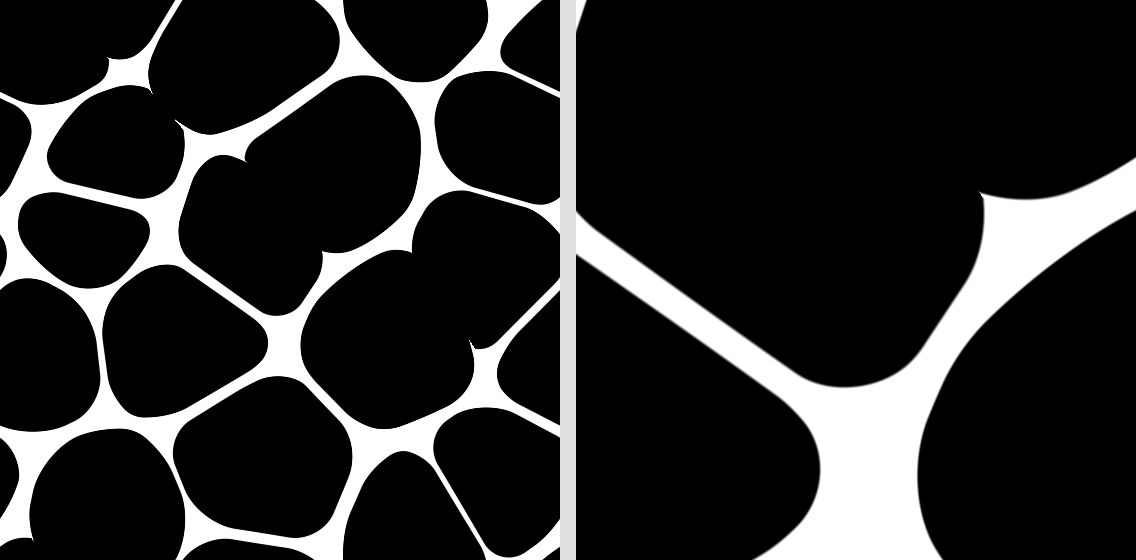
Left: the whole. Right: its middle third, enlarged.
This pattern is drawn by a three.js fragment shader. Its source:

```glsl
// White web of straight cell walls with filleted corners on black, tiling both ways.
// A strongly jittered lattice on the torus gives Voronoi cells; overlapping wall margins
// add up to round the corners, and a few open walls leave only pointed stubs.

varying vec2 vUv;

const vec3 CELL_COLOR = vec3(0.0);
const vec3 WALL_COLOR = vec3(1.0);
const float SITE_COUNT = 15.0;
const float LATTICE_STEP = 4.0;     // (1,4) and (4,1) make a near hexagonal lattice
const float JITTER = 0.24;
const float FILLET_RADIUS = 0.056;
const float HALF_WIDTH = 0.0088;
const float WIDTH_SPREAD = 0.0110;
const float WIDTH_TAPER = 0.0050;
const float TAPER_REPEATS = 3.0;
const float OPEN_WALL = -0.0140;    // below zero: the wall fades between its ends
const float EDGE_SOFTNESS = 0.0012;

vec2 hash22(vec2 p) {
  vec2 q = vec2(dot(p, vec2(127.1, 311.7)), dot(p, vec2(269.5, 183.3)));
  return fract(sin(q) * 43758.547);
}

// Shortest offset on the unit torus
vec2 wrapOffset(vec2 v) {
  return v - floor(v + 0.5);
}

float cornerSlope(vec2 cell, vec2 corner, vec2 local, float period) {
  vec2 gradient = hash22(mod(cell + corner, period) + 7.0) * 2.0 - 1.0;
  return dot(gradient, local - corner);
}

// Gradient noise that repeats after a whole number of cells
float gradientNoise(vec2 p, float period) {
  vec2 cell = floor(p);
  vec2 f = fract(p);
  vec2 u = f * f * f * (f * (f * 6.0 - 15.0) + 10.0);
  float low = mix(cornerSlope(cell, vec2(0.0, 0.0), f, period),
                  cornerSlope(cell, vec2(1.0, 0.0), f, period), u.x);
  float high = mix(cornerSlope(cell, vec2(0.0, 1.0), f, period),
                   cornerSlope(cell, vec2(1.0, 1.0), f, period), u.x);
  return mix(low, high, u.y);
}

vec2 sitePosition(float id, float jitter) {
  vec2 lattice = fract(vec2(id, id * LATTICE_STEP) / SITE_COUNT);
  return lattice + jitter * (hash22(vec2(id, 5.3)) - 0.5);
}

// Half width of the wall shared by two sites, the same from both sides
float wallHalfWidth(float idA, float idB, float taper) {
  float low = min(idA, idB);
  float gap = abs(idA - idB);
  bool isOpen = abs(gap - LATTICE_STEP) < 0.5 && mod(low + 0.5, 3.0) < 1.0;
  float spread = WIDTH_SPREAD * (hash22(vec2(low, low + gap)).x - 0.5);
  return isOpen ? OPEN_WALL : max(HALF_WIDTH + spread + taper, 0.003);
}

float nearestSite(vec2 p, float jitter) {
  float nearestId = 0.0;
  float nearest = 10.0;
  for (float id = 0.0; id < SITE_COUNT; id += 1.0) {
    vec2 offset = wrapOffset(sitePosition(id, jitter) - p);
    float squared = dot(offset, offset);
    if (squared < nearest) {
      nearest = squared;
      nearestId = id;
    }
  }
  return nearestId;
}

// Signed distance to the walls, negative inside them and capped at the fillet radius
float wallDistance(vec2 p, float jitter, float radius, float taper) {
  float home = nearestSite(p, jitter);
  vec2 homeSite = sitePosition(home, jitter);
  vec2 toHome = wrapOffset(homeSite - p);
  float sum = 0.0;
  for (float id = 0.0; id < SITE_COUNT; id += 1.0) {
    if (abs(id - home) > 0.5) {
      vec2 across = wrapOffset(sitePosition(id, jitter) - homeSite);
      float bisector = dot(toHome + 0.5 * across, normalize(across));
      float margin = max(radius + wallHalfWidth(home, id, taper) - bisector, 0.0);
      sum += margin * margin;
    }
  }
  return radius - sqrt(sum);
}

void main() {
  float taper = WIDTH_TAPER * gradientNoise(vUv * TAPER_REPEATS, TAPER_REPEATS);
  float d = wallDistance(vUv, JITTER, FILLET_RADIUS, taper);
  float inCell = smoothstep(-EDGE_SOFTNESS, EDGE_SOFTNESS, d);
  gl_FragColor = vec4(mix(WALL_COLOR, CELL_COLOR, inCell), 1.0);
}
```
